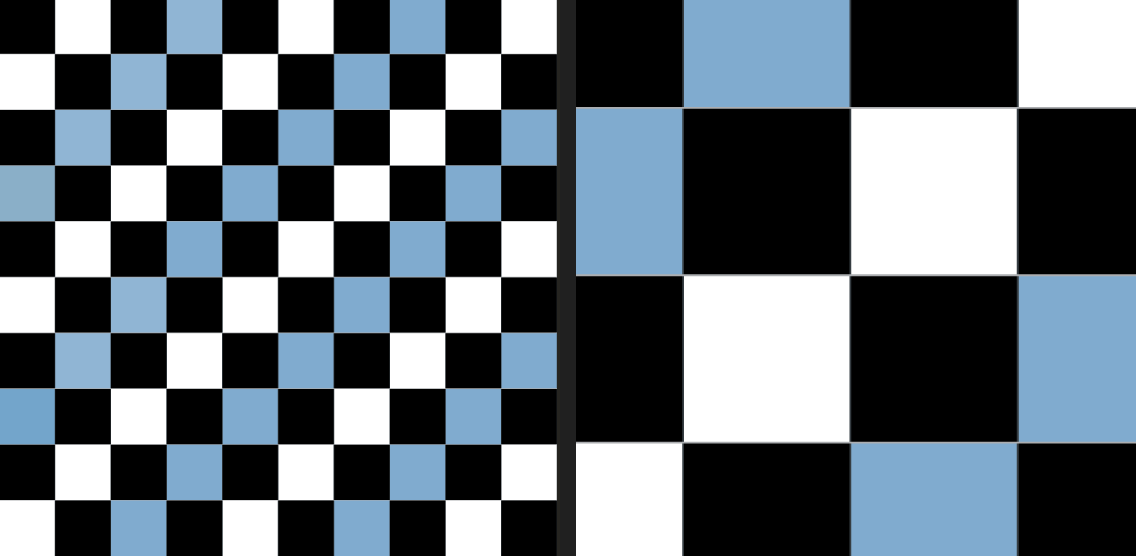
Left: the whole. Right: its middle third, enlarged.
This pattern is drawn by a WebGL 1 fragment shader. Its source:

```glsl
precision highp float;
// A ten by ten checkerboard of black squares, with white and blue diagonals between.
// Each cell is coloured from its column minus its row, modulo four; the blue is
// slightly faded toward the left, and hairline seams separate the cells.

#define CELL 0.10033
#define ORIGIN vec2(-0.0014, 0.0)
#define COUNT 10.0
#define SEAM_WIDTH 0.0011
#define BLUE vec3(0.502, 0.671, 0.812)
#define PALE vec3(0.565, 0.708, 0.831)
#define DEEP vec3(0.451, 0.647, 0.796)
#define DUSTY vec3(0.541, 0.686, 0.784)
#define ROW_SEAM vec3(0.67, 0.68, 0.69)
#define COLUMN_SEAM vec3(0.21, 0.24, 0.26)
#define MARGIN vec3(0.145, 0.140, 0.125)
#define SAMPLES 4

uniform vec2 u_resolution;

// Blue with uneven fading along the two leftmost diagonals.
vec3 fadedBlue(vec2 cell) {
  float diagonal = cell.y - cell.x;
  if (diagonal < 0.5) return BLUE;
  if (cell.x < 0.5) return diagonal > 4.0 ? DUSTY : DEEP;
  float reach = 1.5 + 0.25 * diagonal;
  return mix(BLUE, PALE, step(cell.x, reach + 0.1));
}

vec3 cellColor(vec2 cell) {
  float phase = mod(cell.x - cell.y + 0.5, 4.0);
  if (phase < 1.0) return vec3(1.0);
  if (phase > 2.0 && phase < 3.0) return fadedBlue(cell);
  return vec3(0.0);
}

vec3 pattern(vec2 p) {
  vec2 grid = (p - ORIGIN) / CELL;
  vec2 cell = floor(grid);
  if (cell.x >= COUNT) return MARGIN;
  vec3 color = cellColor(cell);

  // Pale seams between rows, dark seams between columns.
  vec2 edge = abs(grid - floor(grid + 0.5)) * CELL;
  vec2 seam = step(edge, vec2(0.5 * SEAM_WIDTH));
  color = mix(color, COLUMN_SEAM, seam.x);
  return mix(color, ROW_SEAM, seam.y * step(0.5, grid.y));
}

void main() {
  // Average a small grid of samples to smooth every edge.
  vec3 sum = vec3(0.0);
  for (int j = 0; j < SAMPLES; j++) {
    for (int i = 0; i < SAMPLES; i++) {
      vec2 offset = (vec2(float(i), float(j)) + 0.5) / float(SAMPLES) - 0.5;
      sum += pattern((gl_FragCoord.xy + offset) / u_resolution.y);
    }
  }
  gl_FragColor = vec4(sum / float(SAMPLES * SAMPLES), 1.0);
}
```
